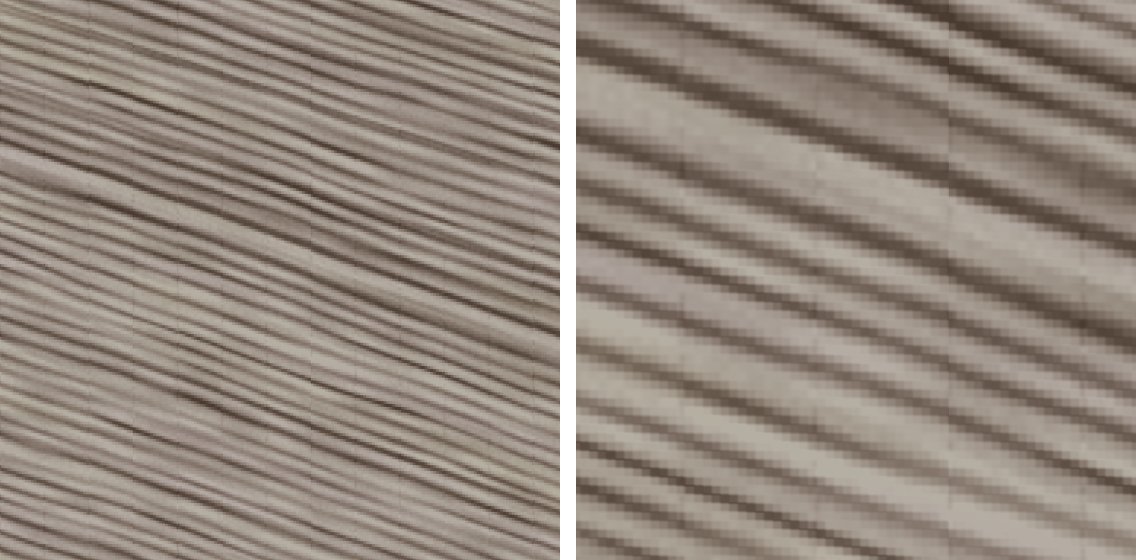
Left, the full canvas; right, a detail of the centre.
This texture is drawn by a Shadertoy shader. Its source:

```glsl
// Slanted fine grain, like sawn wood or layered stone: about 34 thin streaks
// down the canvas, of uneven strength, crossed by a few strong bands.
// A coarse soft-edged cell grid and faint upright seams give the wear.

const float STREAKS = 34.0;   // fine streaks per canvas height
const float CELLS = 192.0;    // stepped cells per canvas side
const float SEAMS = 12.6;     // upright columns across

const vec3 PALE = vec3(0.685, 0.655, 0.61);
const vec3 MID  = vec3(0.52, 0.465, 0.42);
const vec3 DARK = vec3(0.29, 0.235, 0.19);

// Strong bands: depth at the left edge, half width, darkness (negative = pale)
const int BAND_COUNT = 11;
const vec3 BANDS[BAND_COUNT] = vec3[](
    vec3(-0.172, 0.010,  0.50), vec3(-0.090, 0.006,  0.45),
    vec3( 0.004, 0.005,  0.60), vec3( 0.030, 0.012, -0.50),
    vec3( 0.146, 0.006,  0.55), vec3( 0.220, 0.012,  0.35),
    vec3( 0.247, 0.007,  0.95), vec3( 0.269, 0.012, -1.00),
    vec3( 0.294, 0.008,  0.40), vec3( 0.563, 0.006,  0.80),
    vec3( 0.795, 0.014, -0.50));

float hash(vec2 p) {
    return fract(sin(dot(p, vec2(127.1, 311.7))) * 43758.5453);
}

float noise(vec2 p) {
    vec2 i = floor(p), f = fract(p);
    f = f * f * (3.0 - 2.0 * f);
    return mix(mix(hash(i), hash(i + vec2(1, 0)), f.x),
               mix(hash(i + vec2(0, 1)), hash(i + vec2(1, 1)), f.x), f.y);
}

float bell(float x, float width) {
    return exp(-x * x / (width * width));
}

// Steps a position onto a grid, with softened cell borders
vec2 softCells(vec2 p, float count) {
    vec2 q = p * count;
    return (floor(q) + smoothstep(0.25, 0.75, fract(q))) / count;
}

// Depth measured along the grain; the slope steepens below the top
float grainDepth(vec2 p) {
    float down = 1.0 - p.y;
    float slope = mix(0.315, 0.352, smoothstep(-0.1, 0.25, down - 0.33 * p.x));
    float wobble = 0.004 * (noise(vec2(p.x * 5.0, down * 4.0)) - 0.5);
    return down - slope * p.x + wobble;
}

// Darkness of the fine streaks, each fading along its length
float fineStreaks(float depth, float x) {
    float row = depth * STREAKS + 0.5 * noise(vec2(x * 4.0, depth * 11.0));
    float id = floor(row);
    float along = noise(vec2(x * 6.0 + hash(vec2(id, 3.0)) * 9.0, id * 7.0));
    float strength = mix(0.28, 1.0, 0.55 * along + 0.45 * hash(vec2(id, 8.0)));
    float centre = 0.5 + 0.16 * (hash(vec2(id, 5.0)) - 0.5);
    float width = mix(0.19, 0.28, hash(vec2(id, 6.0)));
    return strength * bell(fract(row) - centre, width);
}

// Lays the strong dark and pale bands over the streaks
float addBands(float shade, float depth, float x) {
    for (int i = 0; i < BAND_COUNT; i++) {
        vec3 band = BANDS[i];
        float fade = mix(0.8, 1.1, noise(vec2(x * 5.0, float(i) * 13.0)));
        float cover = min(abs(band.z) * fade, 1.0) * bell(depth - band.x, band.y);
        shade = mix(shade, band.z > 0.0 ? 1.0 : -0.06, cover);
    }
    return shade;
}

vec3 grainColour(float shade, float tint) {
    vec3 colour = mix(PALE, MID, min(shade * 2.0, 1.0));
    colour = mix(colour, DARK, max(shade * 2.0 - 1.0, 0.0));
    return colour * mix(vec3(1.0, 1.003, 0.985), vec3(1.0, 0.985, 1.015), tint);
}

void mainImage(out vec4 fragColor, in vec2 fragCoord) {
    vec2 uv = fragCoord / iResolution.xy;
    vec2 p = softCells(uv, CELLS);

    // Columns slip slightly against each other
    float column = uv.x * SEAMS;
    float slip = 0.0025 * (hash(vec2(floor(column), 2.0)) - 0.5);
    float depth = grainDepth(p) + slip;

    // Streaks, short fibres along the grain, then bands
    float shade = fineStreaks(depth, p.x);
    shade += 0.34 * (noise(vec2(p.x * 14.0, depth * 105.0)) - 0.5) + 0.03;
    shade = addBands(shade, depth, p.x);

    // Broken seams and a little speckle
    float seam = bell(fract(column + 0.5) - 0.5, 0.025);
    float speckle = noise(uv * CELLS);
    shade += 0.2 * seam * (speckle - 0.35) + 0.1 * (speckle - 0.5);

    float tint = noise(vec2(p.x * 3.0, depth * 24.0 + 40.0));
    fragColor = vec4(grainColour(clamp(shade, -0.08, 1.0), tint), 1.0);
}
```
